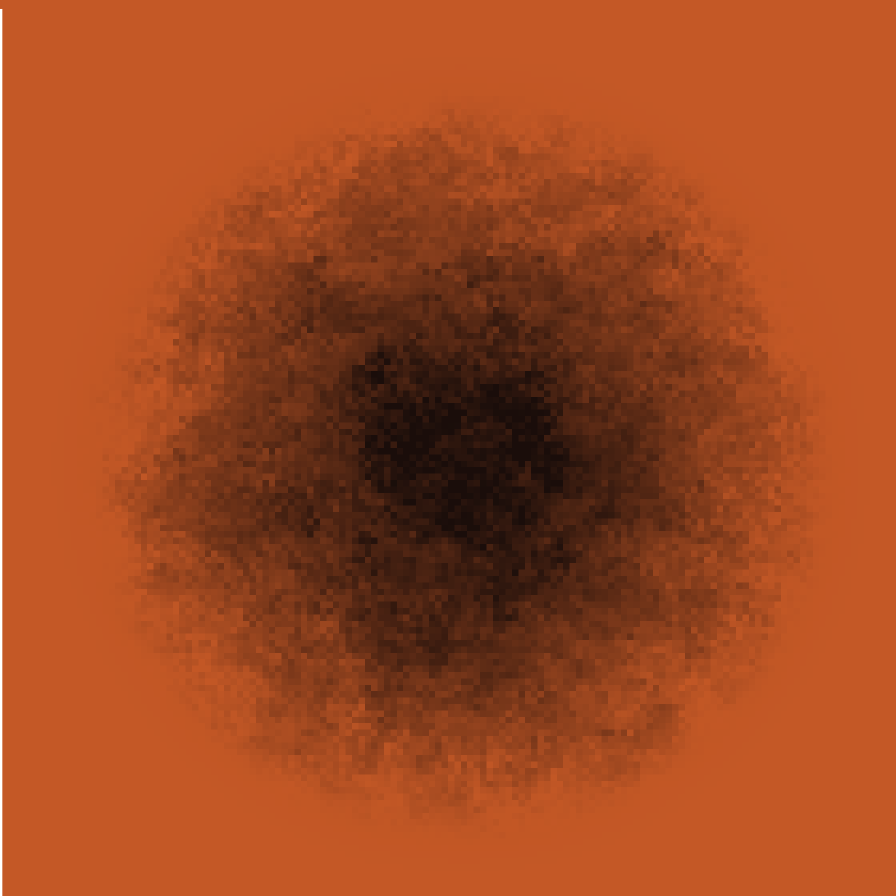
Give the GLSL for this background, as a Shadertoy shader.

```glsl
// A dark, blocky scorch mark fading out into a flat burnt-orange ground.

const vec3 GROUND = vec3(0.770, 0.345, 0.148);
const vec3 SOOT = vec3(0.100, 0.052, 0.040);
const vec3 MARGIN = vec3(1.0);

const float BLOCKS = 140.0;              // blocks across the canvas
const vec2 CENTER = vec2(0.515, 0.482);
const float PEAK = 1.16;                 // darkness extrapolated to the center
const float FALLOFF = 2.87;              // darkness lost per unit of radius
const float CORE = 0.91;                 // darkness of the flat core
const float TAIL = 0.003;                // softness of the outer fade
const vec2 FRAY = vec2(0.355, 0.445);    // radii where the noise dies away

const float BROAD_AMOUNT = 0.13;
const float CLUMP_AMOUNT = 0.15;
const float FLECK_AMOUNT = 0.12;
const float GRAIN_AMOUNT = 0.20;

const vec2 MARGIN_SIZE = vec2(0.0026, 0.990); // width and height of the left strip
const int SAMPLES = 2;                   // antialiasing samples per axis

float hash(vec2 p) {
    vec3 q = fract(p.xyx * vec3(0.1031, 0.1030, 0.0973));
    q += dot(q, q.yzx + 33.33);
    return fract((q.x + q.y) * q.z);
}

// Cellular noise: a signed random tone shared by the region of each feature point
float cellTone(vec2 p) {
    vec2 base = floor(p);
    float nearest = 9.0;
    float tone = 0.0;
    for (int y = -1; y <= 1; y++) {
        for (int x = -1; x <= 1; x++) {
            vec2 id = base + vec2(x, y);
            vec2 point = id + vec2(hash(id + 17.0), hash(id + 59.0));
            float d = dot(point - p, point - p);
            if (d < nearest) {
                nearest = d;
                tone = hash(id + 101.0) - 0.5;
            }
        }
    }
    return tone;
}

// Layered sines: slow drift of darkness, roughly -1 to 1
float drift(vec2 p) {
    return 0.5 * sin(p.x * 17.0 + 2.0 * sin(p.y * 11.0))
         + 0.5 * sin(p.y * 23.0 + 2.0 * sin(p.x * 14.0 + 1.0));
}

float scorch(vec2 uv) {
    vec2 block = floor(uv * BLOCKS);
    vec2 p = (block + 0.5) / BLOCKS;
    float radius = length(p - CENTER);

    // Ragged clumps, with the domain shaken a little per block
    vec2 shake = vec2(hash(block + 211.0), hash(block + 307.0)) - 0.5;
    vec2 q = block + shake * 2.4;
    float broad = cellTone(q / vec2(11.0, 9.0));
    float clump = cellTone(q / vec2(5.0, 4.0) + 40.0);
    float fleck = cellTone(block / vec2(2.3, 1.7) + 80.0);
    float grain = hash(block + 401.0) - 0.5;

    // Some patches are speckled, others nearly smooth
    float speckle = smoothstep(-0.5, 0.5, cellTone(q / 7.0 + 120.0));
    float noise = broad * BROAD_AMOUNT + clump * CLUMP_AMOUNT
                + fleck * FLECK_AMOUNT
                + grain * GRAIN_AMOUNT * mix(0.25, 1.0, speckle)
                + drift(p) * 0.035;

    float fray = 1.0 - smoothstep(FRAY.x, FRAY.y, radius);
    float dark = min(PEAK - FALLOFF * radius, CORE) + noise * fray;
    dark = 0.5 * (dark + sqrt(dark * dark + TAIL));
    return clamp(dark, 0.0, 1.0);
}

void mainImage(out vec4 fragColor, in vec2 fragCoord) {
    // Average a small grid of samples to smooth the block edges
    float dark = 0.0;
    for (int y = 0; y < SAMPLES; y++) {
        for (int x = 0; x < SAMPLES; x++) {
            vec2 offset = (vec2(x, y) + 0.5) / float(SAMPLES) - 0.5;
            dark += scorch((fragCoord + offset) / iResolution.xy);
        }
    }
    dark /= float(SAMPLES * SAMPLES);
    vec3 color = mix(GROUND, SOOT, dark);

    // Thin pale strip down the left side
    vec2 cover = clamp(MARGIN_SIZE * iResolution.xy - fragCoord + 0.5, 0.0, 1.0);
    color = mix(color, MARGIN, cover.x * cover.y);

    fragColor = vec4(color, 1.0);
}
```
